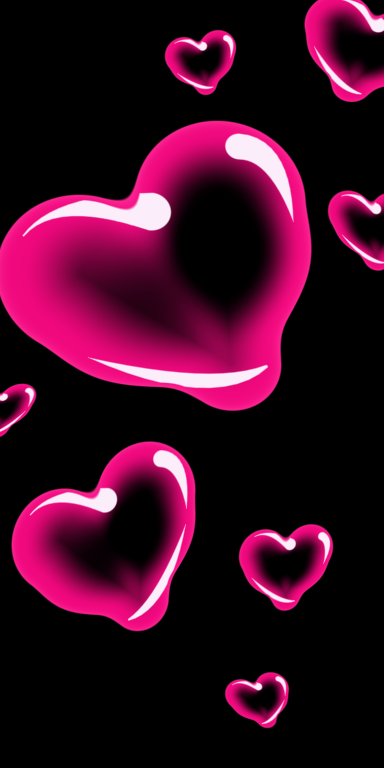
Write a Shadertoy shader that draws this background.

```glsl
// Glossy pink glass hearts floating on black.

// Heart frames on a 384 x 768 grid with y down: right axis, up axis.
const vec4 AXES[8] = vec4[8](
    vec4(69, -37, -42, -66), vec4(42.5, -23.5, -19, -43.5),
    vec4(17.1, -3.5, -2.9, -16.9), vec4(22.8, -2.5, 0, -23.3),
    vec4(15, -3.5, -5, -14.3), vec4(31, 8, 9.5, -27.4),
    vec4(21.5, 1, -2, -22), vec4(17.5, -3, 1, -14));

// Heart centre, sideways shift of the dark core, side of the lower streak.
const vec4 PLACES[8] = vec4[8](
    vec4(151, 238, 0.65, 1), vec4(103.5, 517.5, 0.35, -1),
    vec4(200.5, 52, 0.15, 1), vec4(286, 551.7, 0.05, 1),
    vec4(257, 691.5, 0.2, -1), vec4(370, 32, 0.1, 1),
    vec4(372.5, 215, 0.1, 1), vec4(0, 402, -0.1, -1));

// Swollen limb from a lobe down to the tip.
float limb(vec2 q, vec2 lobe) {
    vec2 axis = vec2(0, -1.9) - lobe;
    float h = clamp(dot(q - lobe, axis) / dot(axis, axis), 0.0, 1.0);
    float bulge = 3.4 * h * h * (1.0 - h) * (1.0 - h);
    return length(q - lobe - axis * h) - mix(1.06, 0.52, smoothstep(0.0, 1.0, h)) - bulge;
}

// Two limbs blended into a heart with a rounded notch.
float heart(vec2 q) {
    float left = limb(q, vec2(-1, 0));
    float right = limb(q, vec2(1, 0));
    float blend = max(0.42 - abs(left - right), 0.0);
    return min(left, right) - blend * blend / (4.0 * 0.42);
}

// Curved brush stroke; the z of each control point is the brush radius.
float stroke(vec2 q, vec3 a, vec3 b, vec3 c) {
    float d = 1e3;
    vec3 from = a;
    for (int i = 1; i <= 12; i++) {
        float t = float(i) / 12.0;
        vec3 to = mix(mix(a, b, t), mix(b, c, t), t);
        vec2 span = to.xy - from.xy;
        float h = clamp(dot(q - from.xy, span) / dot(span, span), 0.0, 1.0);
        d = min(d, length(q - from.xy - span * h) - mix(from.z, to.z, h));
        from = to;
    }
    return d;
}

void mainImage(out vec4 fragColor, in vec2 fragCoord) {
    vec2 uv = fragCoord / iResolution.xy;
    vec2 p = vec2(uv.x, 1.0 - uv.y) * vec2(384, 768);
    vec3 color = vec3(0.004, 0.0, 0.001);

    for (int i = 0; i < 8; i++) {
        vec4 place = PLACES[i];
        mat2 frame = mat2(AXES[i].xy, AXES[i].zw);
        vec2 q = inverse(frame) * (p - place.xy);
        if (dot(q, q) > 10.0) continue;
        float soft = 384.0 / iResolution.x / sqrt(abs(determinant(frame)));
        float d = heart(q);

        // Glass body: dark core opening to a hot pink rim
        float depth = max(-d, 0.0);
        float reach = length(q - vec2(place.z, -0.5));
        float glow = smoothstep(0.43, 0.9, reach / (reach + depth + 0.001));
        vec3 body = mix(vec3(0.004, 0, 0.001), vec3(0.94, 0.03, 0.49), glow);
        body += vec3(0.06, 0.13, 0.1) * exp(-depth * 16.0);

        // Three glossy reflections
        float shine = stroke(q, vec3(-1.36, 0.8, 0.01), vec3(-0.76, 1.05, 0.03), vec3(0.18, 0.3, 0.25));
        shine = min(shine, stroke(q, vec3(1.58, 0.5, 0.17), vec3(2.0, 0.24, 0.16), vec3(1.65, -0.68, 0.0)));
        vec2 m = vec2(q.x * place.w, q.y);
        shine = min(shine, stroke(m, vec3(-1.5, -0.97, 0.0), vec3(-0.43, -2.2, 0.18), vec3(0.36, -2.15, 0.02)));
        shine = max(shine, d + 0.07);
        body = mix(body, vec3(0.99, 0.93, 0.98), 1.0 - smoothstep(-soft, soft, shine));

        color = mix(color, body, 1.0 - smoothstep(-soft, soft, d));
    }
    fragColor = vec4(color, 1.0);
}
```
